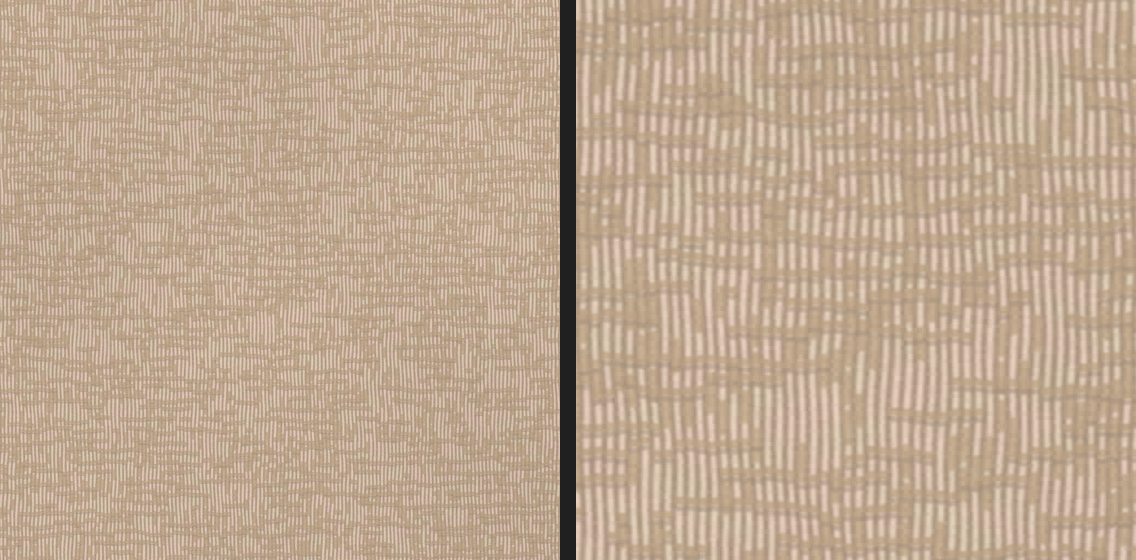
Left, the full canvas; right, a detail of the centre.
Reproduce this texture procedurally as a WebGL 1 fragment shader.

```glsl
precision highp float;
// Beige ribbed fabric: fine vertical cords crossed by short, irregular tan stitches.

uniform vec2 u_resolution;

const float RIBS = 146.0;         // cords across the canvas
const float ROWS = 54.0;          // stitch rows up the canvas
const float RUN = 5.0;            // cords spanned by one stitch
const float STITCH_SHARE = 0.74;  // chance of a horizontal stitch
const float COLUMN_SHARE = 0.24;  // chance of a tan vertical stitch
const float STITCH_HALF = 0.13;   // half thickness, in rows
const float ROW_JITTER = 0.66;    // vertical scatter, in rows
const float GRAIN = 0.035;        // fibre contrast
const vec3 CORD_LIGHT = vec3(0.875, 0.790, 0.712);
const vec3 CORD_GAP = vec3(0.685, 0.593, 0.512);
const vec3 TAN_LIGHT = vec3(0.765, 0.668, 0.555);
const vec3 TAN_DARK = vec3(0.680, 0.583, 0.480);
const vec3 SHADOW = vec3(0.645, 0.560, 0.485);
const vec3 PINK_TINT = vec3(0.012, -0.006, 0.008);
const float TAU = 6.2831853;

float hash(vec2 p) {
  vec3 q = fract(vec3(p.xyx) * vec3(0.1031, 0.1030, 0.0973));
  q += dot(q, q.yzx + 33.33);
  return fract((q.x + q.y) * q.z);
}

// Layered sines bend the weave slightly.
vec2 weaveBend(vec2 p) {
  float x = sin(p.y * 19.0 + sin(p.x * 13.0) * 2.0) * 0.0016
          + sin(p.y * 83.0 + p.x * 57.0) * 0.0006;
  float y = sin(p.x * 17.0 + sin(p.y * 11.0) * 2.0) * 0.0022
          + sin(p.x * 91.0 + p.y * 37.0) * 0.0007;
  return vec2(x, y);
}

// Soft-edged band around zero.
float band(float d, float halfWidth, float blur) {
  return 1.0 - smoothstep(halfWidth - blur, halfWidth + blur, abs(d));
}

// x: raised horizontal stitch, y: shadow under it.
vec2 crossStitches(float rib, float y, float blur) {
  vec2 result = vec2(0.0);
  for (int j = -1; j <= 1; j++) {
    float row = floor(y) + float(j);
    float shift = hash(vec2(row, 7.0)) * 23.0;
    float run = floor((rib + shift + 2.0 * sin(rib * 0.9 + row * 2.3)) / RUN);
    vec2 id = vec2(run + 40.0, row + 20.0);
    float present = step(hash(id), STITCH_SHARE);
    float center = row + 0.5 + (hash(id + 61.0) - 0.5) * ROW_JITTER;
    float wobble = (hash(vec2(rib + 9.0, row + 90.0)) - 0.5) * 0.10;
    float d = y - center - wobble;
    result.x = max(result.x, present * band(d, STITCH_HALF, blur));
    result.y = max(result.y, present * band(d + STITCH_HALF * 1.8, 0.09, blur));
  }
  return result;
}

// Tan cords running up between the horizontal stitches.
float columnStitch(float rib, float across, float y, float blur) {
  float along = y * 0.8 + hash(vec2(rib + 30.0, 3.0)) * 9.0;
  vec2 id = vec2(rib + 15.0, floor(along) + 25.0);
  float present = step(hash(id), COLUMN_SHARE);
  float ends = band(fract(along) - 0.5, 0.44, blur);
  return present * ends * band(across, 0.46, 0.16);
}

void main() {
  vec2 uv = gl_FragCoord.xy / u_resolution.y;
  vec2 weave = uv + weaveBend(uv);
  float ribCoord = weave.x * RIBS;
  float rib = floor(ribCoord);
  float across = fract(ribCoord) - 0.5;
  float y = weave.y * ROWS;
  float blur = max(0.07, 0.7 * ROWS / u_resolution.y);

  // Rounded cords with small changes of tone along each one.
  float profile = 0.5 + 0.5 * cos(TAU * across);
  float tone = hash(vec2(rib + 11.0, floor(y * 0.7) + 51.0)) - 0.5;
  vec3 color = mix(CORD_GAP, CORD_LIGHT, clamp(profile + tone * 0.16, 0.0, 1.0));
  float patchTint = sin(uv.x * 71.0 + sin(uv.y * 53.0) * 2.0) * sin(uv.y * 89.0 + uv.x * 31.0);
  color += PINK_TINT * patchTint;

  // Tan stitches and their shadows.
  vec3 tan3 = mix(TAN_DARK, TAN_LIGHT, 0.3 + 0.6 * profile);
  vec2 stitch = crossStitches(rib, y, blur);
  color = mix(color, tan3, 0.9 * columnStitch(rib, across, y, blur));
  color = mix(color, SHADOW, 0.5 * stitch.y);
  color = mix(color, tan3, 0.92 * stitch.x);

  // Fibre grain and broad, faint folds.
  color += (hash(floor(uv * 384.0) + 5.0) - 0.5) * GRAIN;
  float folds = sin(uv.x * 5.0 - uv.y * 3.0 + sin(uv.y * 6.0)) + sin(uv.x * 11.0 + uv.y * 7.0) * 0.5;
  color *= 1.0 + 0.010 * folds + 0.02 * (uv.y - 0.5);
  gl_FragColor = vec4(clamp(color, 0.0, 1.0), 1.0);
}
```
